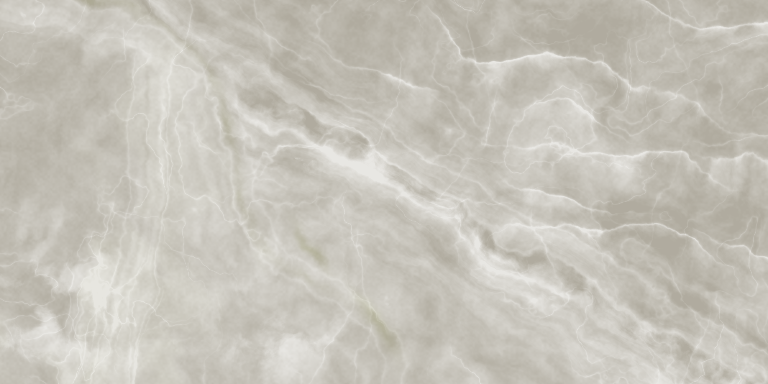
This texture is drawn by a Shadertoy shader. Its source:

```glsl
// Pale grey-beige onyx slab with folded layers, diagonal bands and fine white veins.
const vec3 DARK_STONE  = vec3(0.70, 0.682, 0.635);
const vec3 LIGHT_STONE = vec3(0.91, 0.905, 0.89);
const vec3 OLIVE_TINT  = vec3(-0.015, -0.008, -0.05);
const float WARP = 0.16;
const float CRUMBLE = 0.035;
const float BAND_SLOPE = 0.58;
const float TONE_RIGHT = 0.27;
const float TONE_MIDDLE = 0.52;
const float TONE_LEFT = 0.35;
const float MEAN_TONE = 0.45;
const float CONTRAST = 1.25;
const int SHELF_VEINS = 6;
const int CRACKS = 26;

float hash(vec2 p) {
    return fract(sin(dot(p, vec2(127.1, 311.7))) * 43758.5453);
}

float noise(vec2 p) {
    vec2 i = floor(p), f = fract(p);
    f = f * f * (3.0 - 2.0 * f);
    return mix(mix(hash(i), hash(i + vec2(1, 0)), f.x),
               mix(hash(i + vec2(0, 1)), hash(i + vec2(1, 1)), f.x), f.y);
}

// Layered noise centred on zero
float fbm(vec2 p) {
    float sum = -0.49, amp = 0.5;
    for (int i = 0; i < 6; i++) {
        sum += amp * noise(p);
        p = mat2(1.6, 1.2, -1.2, 1.6) * p + 7.3;
        amp *= 0.5;
    }
    return sum;
}

// Soft-edged line, never thinner than the canvas can show
float vein(float dist, float width) {
    float w = max(width, 0.5 / iResolution.y);
    return w * w / (dist * dist + w * w);
}

float blob(vec2 d, vec2 radius) {
    d /= radius;
    return exp(-dot(d, d));
}

// Horizontal position of the big fold at depth y
float foldX(float y) {
    return 0.1 + 0.55 * (1.0 - exp(-8.0 * max(y, -0.1))) + 0.35 * smoothstep(0.5, 1.0, y);
}

void mainImage(out vec4 fragColor, in vec2 fragCoord) {
    vec2 p = fragCoord / iResolution.y;
    p.y = 1.0 - p.y;
    vec2 warp = vec2(fbm(p * 3.0), fbm(p * 3.0 + 17.0));
    vec2 q = p + WARP * warp + CRUMBLE * vec2(fbm(p * 17.0), fbm(p * 17.0 + 31.0));
    float cloud = fbm(q * 4.0 + warp * 3.0);
    float rough = fbm(q * 22.0 + 5.0);
    // Signed distances to the fold and to the diagonal band
    float foldSlope = (foldX(q.y + 0.01) - foldX(q.y - 0.01)) / 0.02;
    float s = (q.x - foldX(q.y)) / sqrt(1.0 + foldSlope * foldSlope);
    float u = (q.y - 0.2 - BAND_SLOPE * (q.x - 0.62)) / sqrt(1.0 + BAND_SLOPE * BAND_SLOPE);
    float left = smoothstep(0.015, -0.015, s);
    float above = smoothstep(0.03, -0.09, u) * (1.0 - left);
    // Broad tones, mottling and a web of hairlines
    float tone = mix(mix(TONE_MIDDLE, TONE_RIGHT, above), TONE_LEFT, left);
    tone += 0.75 * cloud + 0.34 * rough + 0.08 * (noise(p * 150.0) - 0.5);
    for (float k = 0.0; k < 3.0; k++) {
        float web = noise(q * (4.0 + 3.0 * k) + 4.0 * warp + 13.0 * k) - 0.5;
        tone += 0.2 * vein(web, 0.018) * smoothstep(0.35, 0.75, noise(p * 5.0 + 9.0 * k));
    }
    // Layers parallel to the fold, with a dark rim
    float layers = noise(vec2(s * 60.0, q.y * 2.0)) - 0.5;
    tone += left * blob(vec2(s + 0.075, 0.0), vec2(0.075)) * (0.2 + 0.3 * layers);
    float rim = blob(vec2(s - 0.01, 0.0), vec2(0.011)) * (0.5 + 3.0 * max(rough + 0.06, 0.0));
    rim *= smoothstep(0.95, 0.55, q.y);
    tone += 0.2 * vein(s + 0.008, 0.005) - 0.24 * rim + 0.16 * vein(s - 0.04, 0.005);
    // Upright layered strip on the left
    float t = q.x - 0.31 - 0.04 * sin(q.y * 5.0);
    float strip = smoothstep(0.1, 0.25, q.y) * left;
    float inside = smoothstep(-0.01, 0.01, t) * smoothstep(0.12, 0.1, t);
    tone += strip * inside * (0.1 + 0.28 * (noise(vec2(t * 65.0, q.y * 3.0)) - 0.5));
    tone += strip * 0.2 * (vein(t, 0.004) + vein(t - 0.11, 0.004));
    // Diagonal bands: streaks, a rough grey core and pale edges
    float streak = fbm(vec2(dot(q, vec2(0.865, 0.502)) * 4.0, u * 30.0));
    float reach = smoothstep(0.5, 0.8, q.x) * (1.0 - left);
    float core = smoothstep(-0.01, 0.005, u) * smoothstep(0.055, 0.035, u);
    tone += (1.0 - left) * (0.25 + 0.85 * blob(vec2(u - 0.03, 0.0), vec2(0.15))) * streak;
    tone += reach * core * (-0.17 + 0.9 * rough);
    tone += reach * 0.2 * (vein(u + 0.006, 0.005) + vein(u - 0.06, 0.006) + vein(u + 0.075, 0.004));
    // Gently sloping veins across the upper right, each with a haze below
    for (int i = 0; i < SHELF_VEINS; i++) {
        float k = float(i);
        float slope = 0.12 + 0.22 * hash(vec2(k, 3.0));
        float bend = 0.12 * (noise(vec2(q.x * 4.0, k * 5.0)) - 0.5);
        float d = q.y + 0.06 - 0.115 * k - slope * (q.x - 1.1) - bend;
        float fade = above * smoothstep(0.7, 1.1, q.x) * smoothstep(0.1, 0.8, noise(vec2(q.x * 4.0, k + 40.0)));
        float haze = smoothstep(-0.004, 0.004, d) * exp(-max(d, 0.0) * 26.0);
        tone += fade * (0.45 * vein(d, 0.0035) + haze * (0.26 + 0.8 * rough));
    }
    // Scattered fine cracks
    for (int i = 0; i < CRACKS; i++) {
        float k = float(i), angle = mix(0.1, 2.3, hash(vec2(k, 31.0)));
        vec2 dir = vec2(cos(angle), sin(angle));
        vec2 r = q - vec2(2.0 * hash(vec2(k, 11.0)), hash(vec2(k, 23.0)));
        float along = dot(r, dir);
        float d = dot(r, vec2(-dir.y, dir.x)) + 0.07 * (noise(vec2(along * 6.0, k * 3.0)) - 0.5);
        tone += 0.26 * smoothstep(0.3, 0.05, abs(along)) * vein(d, 0.0025) * noise(vec2(along * 14.0, k + 9.0));
    }
    // Chalky white clouds, a rough grey patch and dull olive flecks
    float chalk = blob(p - vec2(0.14, 0.8), vec2(0.24, 0.22)) + blob(p - vec2(0.72, 0.88), vec2(0.18, 0.14))
                + blob(p - vec2(1.74, 0.44), vec2(0.17, 0.07));
    tone += chalk * (0.05 + 0.45 * smoothstep(-0.08, 0.14, fbm(q * 11.0)));
    tone -= 0.3 * blob(p - vec2(0.77, 0.42), vec2(0.06, 0.05)) * smoothstep(-0.03, 0.06, rough);
    vec2 f = mat2(0.5, -0.87, 0.87, 0.5) * (q - vec2(0.83, 0.66));
    float fleck = blob(f, vec2(0.06, 0.01)) + blob(f - vec2(0.24, -0.02), vec2(0.08, 0.018));
    tone -= 0.25 * fleck;
    float olive = 0.5 * rim + fleck + 1.2 * max(cloud, 0.0) * left;
    tone = MEAN_TONE + CONTRAST * (tone - MEAN_TONE - 0.05);
    vec3 color = mix(DARK_STONE, LIGHT_STONE, clamp(tone, -0.05, 1.0));
    fragColor = vec4(color + OLIVE_TINT * min(olive, 1.0), 1.0);
}
```
